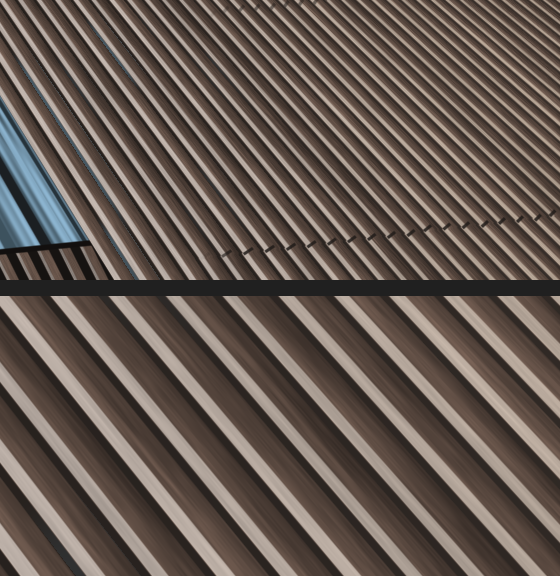
Top, the full canvas; bottom, a detail of the centre.
A Shadertoy shader for this texture:

```glsl
// Slanted timber slats in perspective, with butt joints and a corner of blue glazing.

const vec2 VANISH = vec2(-2.22, 4.255);   // where the slats converge
const float PITCH = 0.082;                // slat spacing at the left, mid height
const float SHRINK = 0.069;               // spacing loss towards the right
const float WINDOW_EDGE = 1.16;           // slat coordinate of the window jamb

const vec3 PALE = vec3(0.72, 0.675, 0.645);
const vec3 TAN = vec3(0.66, 0.59, 0.52);
const vec3 BROWN = vec3(0.345, 0.28, 0.245);
const vec3 SHADOW = vec3(0.175, 0.15, 0.135);
const vec3 GLASS = vec3(0.30, 0.40, 0.46);
const vec3 SKY = vec3(0.56, 0.72, 0.83);

float hash(vec2 p) {
    p = fract(p * vec2(0.1031, 0.1137));
    p += dot(p, p.yx + 33.33);
    return fract((p.x + p.y) * p.x * 7.31 + p.y * 3.7);
}

float noise(vec2 p) {
    vec2 i = floor(p), f = fract(p);
    f = f * f * (3.0 - 2.0 * f);
    return mix(mix(hash(i), hash(i + vec2(1, 0)), f.x),
               mix(hash(i + vec2(0, 1)), hash(i + vec2(1, 1)), f.x), f.y);
}

float band(float t, float a, float b, float soft) {
    return smoothstep(a - soft, a + soft, t) - smoothstep(b - soft, b + soft, t);
}

// Slat number as a continuous coordinate: project to mid height, then foreshorten
float slatCoord(vec2 p) {
    float x = VANISH.x + (p.x - VANISH.x) * (0.5 - VANISH.y) / (p.y - VANISH.y);
    return x / (PITCH * (1.0 - SHRINK * x)) - 0.04;
}

// Long fibres plus slow blotches, about zero on average
float woodGrain(float across, float along, float id) {
    float fibre = noise(vec2(across * 13.0 + id * 17.0, along * 9.0));
    float fine = noise(vec2(across * 29.0 + id * 11.0, along * 34.0));
    float blotch = noise(vec2(id * 7.3, along * 5.0));
    return 0.45 * fibre + 0.25 * fine + 0.3 * blotch - 0.5;
}

// One slat: gap, pale front face, then the side face falling into shade
vec3 slatColor(float n, float along, vec2 p, float soft) {
    float id = floor(n), t = fract(n);
    float tone = hash(vec2(id, 5.0)) - 0.5;
    float grain = woodGrain(t, along, id);
    float right = smoothstep(0.4, 2.0, p.x + 0.4 * (p.y - 0.5));
    float frontEnd = 0.44 + 0.05 * tone;

    vec3 front = mix(PALE, TAN, 0.75 * right) * (1.0 + 0.22 * grain + 0.10 * tone);
    vec3 side = BROWN * (1.0 + 0.55 * grain + 0.18 * tone);
    side *= mix(1.12, 0.78, smoothstep(frontEnd, 1.0, t));
    vec3 gap = SHADOW * mix(0.85, 1.2, right);

    // Glimpses of sky-lit glass between the left slats
    float glimpse = smoothstep(0.62, 0.85, noise(vec2(id * 3.1, along * 3.0)));
    gap = mix(gap, GLASS * 1.1, 0.7 * glimpse * (1.0 - smoothstep(0.3, 1.0, p.x)));

    vec3 col = mix(side, front, band(t, 0.16, frontEnd, soft));
    float gapMask = 1.0 - band(t, 0.15, 0.985, soft);
    return mix(col, gap, gapMask);
}

// Thin dark seam, staggered a little from slat to slat
float seam(vec2 p, float height, float n, float px) {
    float t = fract(n);
    float y = height + 0.12 * p.x + 0.012 * (hash(vec2(floor(n), 9.0)) - 0.5);
    y += 0.03 * (t - 0.3);
    float line = 1.0 - smoothstep(0.002, 0.002 + 1.5 * px, abs(p.y - y));
    return line * band(t, 0.16, 0.75, 0.05);
}

// Glazing with slanted reflections and a dark mullion; w grows away from the jamb
vec3 windowColor(float w, float along, float soft) {
    float streak = noise(vec2(w * 5.0, along * 1.5));
    vec3 col = mix(GLASS * 0.8, SKY, smoothstep(0.35, 0.9, streak));
    col = mix(col, SKY, 0.7 * band(w, 0.75, 1.0, soft) + 0.5 * band(w, 2.3, 2.8, 0.15));
    col = mix(col, SHADOW * vec3(0.6, 0.8, 1.0), band(w, 1.6, 2.05, soft));
    return mix(col, GLASS * 0.5, band(w, 0.1, 0.3, soft));
}

// Short upright slats under the window sill
vec3 lowerSlats(vec2 p, float px) {
    float n = (p.x + 0.5 * p.y) / 0.08, soft = px / 0.08;
    float t = fract(n), grain = woodGrain(t, p.y * 2.0, floor(n) + 40.0);
    vec3 wood = mix(BROWN * 1.1, PALE * 0.75, band(t, 0.3, 0.45, soft));
    return mix(SHADOW * 0.5, wood * (1.0 + 0.4 * grain), band(t, 0.3, 0.85, soft));
}

void mainImage(out vec4 fragColor, in vec2 fragCoord) {
    float px = 1.0 / iResolution.y;
    vec2 p = fragCoord * px;
    float n = slatCoord(p), soft = 0.75 * fwidth(n);
    float along = length(p - VANISH);

    // Boards below the joint line sit slightly out of step
    float below = smoothstep(px, -px, p.y + 0.008 - 0.12 * p.x);
    float shift = 0.06 * below * smoothstep(0.6, 0.9, p.x);
    vec3 col = slatColor(n + shift, along, p, soft);

    // Butt joints along the bottom and the top
    float joints = seam(p, -0.008, n, px) * smoothstep(0.7, 0.85, p.x);
    joints += 0.6 * seam(p, 0.86, n, px) * smoothstep(0.7, 0.9, p.x);
    col = mix(col, SHADOW * 0.7, 0.85 * min(joints, 1.0));

    // Window corner, sill and the slats beneath it
    float sill = 0.102 + 0.1 * p.x;
    float above = smoothstep(-px, px, p.y - sill);
    vec3 corner = mix(lowerSlats(p, px), windowColor(WINDOW_EDGE - n, along, soft), above);
    corner = mix(corner, SHADOW * 0.4, band(p.y - sill, -0.012, 0.008, px));
    col = mix(col, corner, 1.0 - smoothstep(-soft, soft, n - WINDOW_EDGE));

    fragColor = vec4(clamp(col, 0.0, 1.0), 1.0);
}
```
